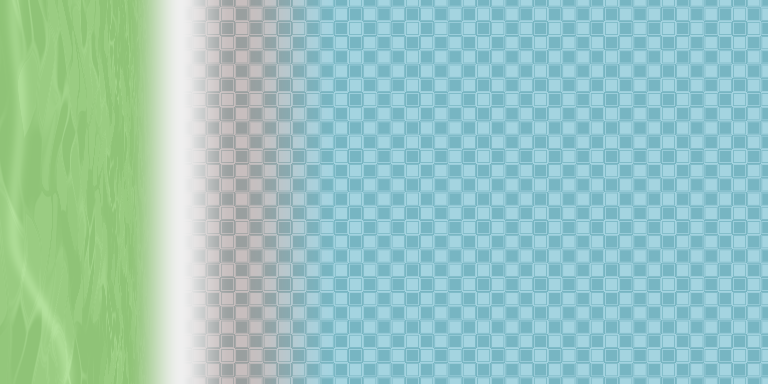
Give the GLSL for this background, as a Shadertoy shader.

```glsl
// A rippled green plane recedes toward a pale vertical horizon at the left;
// beyond it an outlined checkerboard shades from white through grey to blue.
// Ripples are sine-warped cellular noise, stretched by a perspective depth.

vec2 hash2(vec2 cell) {
    vec2 h = vec2(dot(cell, vec2(127.1, 311.7)), dot(cell, vec2(269.5, 183.3)));
    return fract(sin(h) * 43758.5);
}

// Distances to the nearest two feature points, and a random tone per cell
vec3 cellular(vec2 q) {
    vec2 base = floor(q), local = fract(q);
    vec3 nearest = vec3(8.0, 8.0, 0.0);
    for (int j = -1; j <= 1; j++) {
        for (int i = -1; i <= 1; i++) {
            vec2 offset = vec2(i, j);
            vec2 seed = hash2(base + offset);
            float dist = length(offset + seed - local);
            if (dist < nearest.x) nearest = vec3(dist, nearest.x, seed.x);
            else nearest.y = min(nearest.y, dist);
        }
    }
    return nearest;
}

vec3 ripples(vec2 p) {
    float depth = 1.0 / max(0.5 - p.x, 0.05);
    vec2 q = vec2(depth * 4.6, (p.y - 0.5) * depth * 2.0);
    q += 0.35 * sin(q.yx * vec2(2.3, 1.1) + vec2(0.6, 1.9));
    q += 0.15 * sin(q.yx * vec2(5.1, 2.7));

    vec3 cell = cellular(q);
    float gap = cell.y - cell.x;
    float crest = (1.0 - smoothstep(0.0, 0.24, gap)) * (0.5 + 0.5 * sin(q.x * 0.9 + q.y * 1.7));
    float patches = smoothstep(0.45, 0.65, cell.z) * smoothstep(0.08, 0.16, gap);

    // One broad highlight bends rightward near the bottom
    float bend = 0.045 + 0.13 * (1.0 - smoothstep(0.0, 0.38, p.y)) + 0.01 * sin(p.y * 11.0);
    float streak = exp(-pow((p.x - bend) / 0.018, 2.0));

    float detail = 1.0 - smoothstep(0.3, 0.42, p.x);
    float light = detail * (0.3 * patches + 0.55 * crest + 0.55 * streak);
    return mix(vec3(0.56, 0.765, 0.465), vec3(0.70, 0.88, 0.61), min(light, 1.0));
}

// Signed tile tone: -1 dark, +1 light, with a thin inverted inner outline
float checker(vec2 p) {
    vec2 grid = p * 27.0;
    vec2 index = floor(grid + 0.5);
    vec2 local = abs(grid - index);
    float edge = max(local.x, local.y);
    float aa = 27.0 / iResolution.y;
    float parity = 2.0 * mod(index.x + index.y, 2.0) - 1.0;
    float outline = smoothstep(0.40 - aa * 0.5, 0.40 + aa * 0.5, edge)
                  - smoothstep(0.46 - aa * 0.5, 0.46 + aa * 0.5, edge);
    return -parity * (1.0 - 1.7 * outline);
}

void mainImage(out vec4 fragColor, in vec2 fragCoord) {
    vec2 p = fragCoord / iResolution.y;
    p.x *= 2.0 * iResolution.y / iResolution.x;

    // Tiled side: pale, then grey, then blue
    vec3 tileBase = mix(vec3(0.69, 0.685, 0.685), vec3(0.555, 0.77, 0.82),
                        smoothstep(0.63, 0.88, p.x));
    vec3 tiles = tileBase + checker(p) * vec3(0.09, 0.06, 0.06);
    tiles = mix(vec3(0.94), tiles, smoothstep(0.46, 0.61, p.x));

    // Green side dissolves into the pale horizon
    vec3 color = mix(ripples(p), vec3(0.94), smoothstep(0.33, 0.475, p.x));
    color = mix(color, tiles, smoothstep(0.46, 0.49, p.x));
    fragColor = vec4(color, 1.0);
}
```
